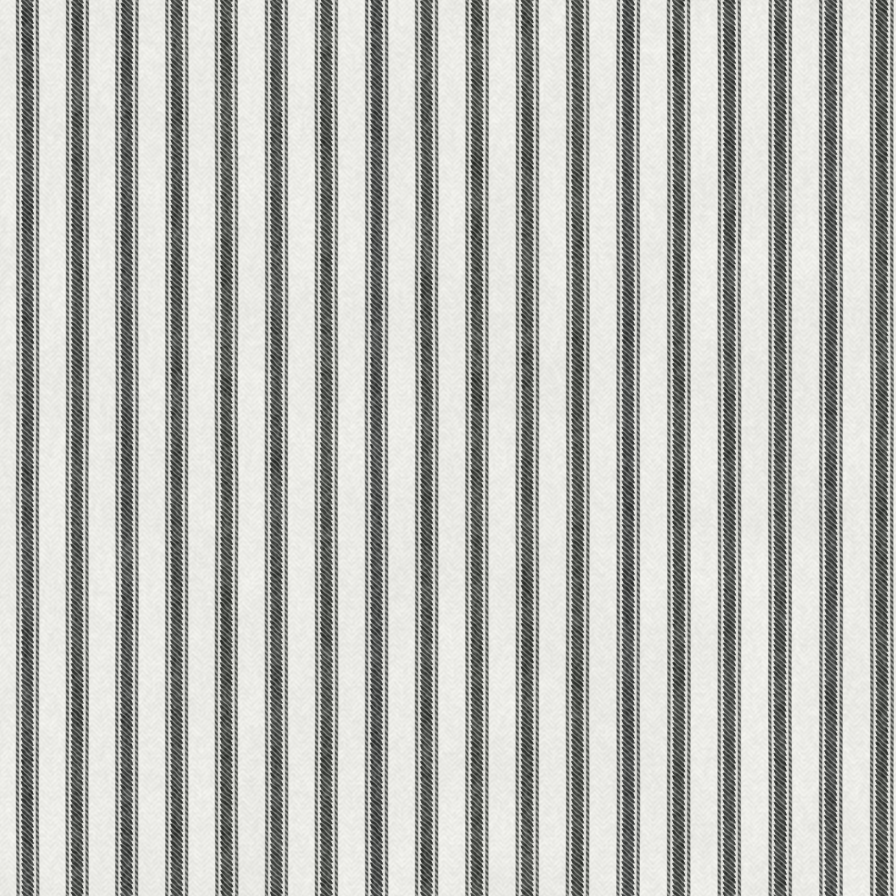
This pattern is drawn by a WebGL 2 fragment shader. Its source:

```glsl
#version 300 es
precision highp float;
// Woven ticking cloth: dark twill bands, each flanked by two dashed pinstripes.

uniform vec2 u_resolution;
out vec4 fragColor;

float hash(vec2 p) {
  vec3 q = fract(p.xyx * vec3(0.1031, 0.1030, 0.0973));
  q += dot(q, q.yzx + 33.33);
  return fract((q.x + q.y) * q.z);
}

float noise(vec2 p) {
  vec2 cell = floor(p), f = fract(p);
  f = f * f * (3.0 - 2.0 * f);
  return mix(mix(hash(cell), hash(cell + vec2(1, 0)), f.x),
             mix(hash(cell + vec2(0, 1)), hash(cell + vec2(1, 1)), f.x), f.y);
}

// Soft-edged line of the given half width, in stripe periods.
float line(float dist, float halfWidth, float soft) {
  return 1.0 - smoothstep(halfWidth - soft, halfWidth + soft, abs(dist));
}

void main() {
  vec2 uv = gl_FragCoord.xy / u_resolution;

  // Stripe coordinate: nearly 18 repeats, slightly stretched to the right.
  float stripe = (uv.x - 0.0312) * 17.835 + 0.25 * uv.x * (1.0 - uv.x);
  stripe += 0.012 * (noise(vec2(floor(stripe + 0.5) * 7.0, uv.y * 9.0)) - 0.5);
  float id = floor(stripe + 0.5);
  float x = stripe - id;
  float soft = max(0.018, 9.0 / u_resolution.x);

  // Fine diagonal twill ribs, with uneven yarn and fibre grain.
  float yarn = noise(uv * vec2(210.0, 165.0) + 40.0);
  float grain = noise(uv * 390.0) - 0.5;
  float slub = noise(vec2(id * 5.0 + 3.0, uv.y * 45.0));
  float phase = 6.2832 * (165.0 * (uv.y + 0.9 * uv.x) + 0.25 * yarn);
  float rib = 0.5 + 0.5 * cos(phase);

  // White ground with a faint herringbone and grain.
  float zigzag = abs(fract(uv.x * 53.5) - 0.5) * 0.019;
  float weave = cos(6.2832 * 165.0 * (uv.y + zigzag));
  vec3 color = vec3(0.922, 0.922, 0.904) + 0.011 * weave + 0.035 * grain
             + 0.022 * (yarn - 0.5) + 0.018 * (noise(uv * 14.0) - 0.5);

  // Pale grey shadow between the band and its pinstripes.
  color -= 0.05 * line(abs(x) - 0.15, 0.03, 0.02);

  // Ink hue and depth drift from stripe to stripe and along each one.
  vec3 ink = mix(vec3(0.27, 0.28, 0.26), vec3(0.265, 0.27, 0.28), hash(vec2(id, 4.0)) * 0.5);
  ink += 0.05 * (slub - 0.5);

  // Pinstripes broken into slanted dashes.
  float dash = 0.5 + 0.5 * cos(phase - sign(x) * 0.9);
  float pin = line(abs(x) - 0.199, 0.031, soft) * (0.5 + 0.5 * dash);
  color = mix(color, ink + 0.02, pin);

  // Main band with serrated edges and lighter ribs.
  float band = line(x, 0.114 + 0.026 * (0.5 - rib), soft);
  vec3 bandColor = ink - 0.02 + 0.25 * rib * rib + 0.08 * (yarn - 0.5) + 0.12 * grain;
  color = mix(color, bandColor, band);

  fragColor = vec4(color, 1.0);
}
```
